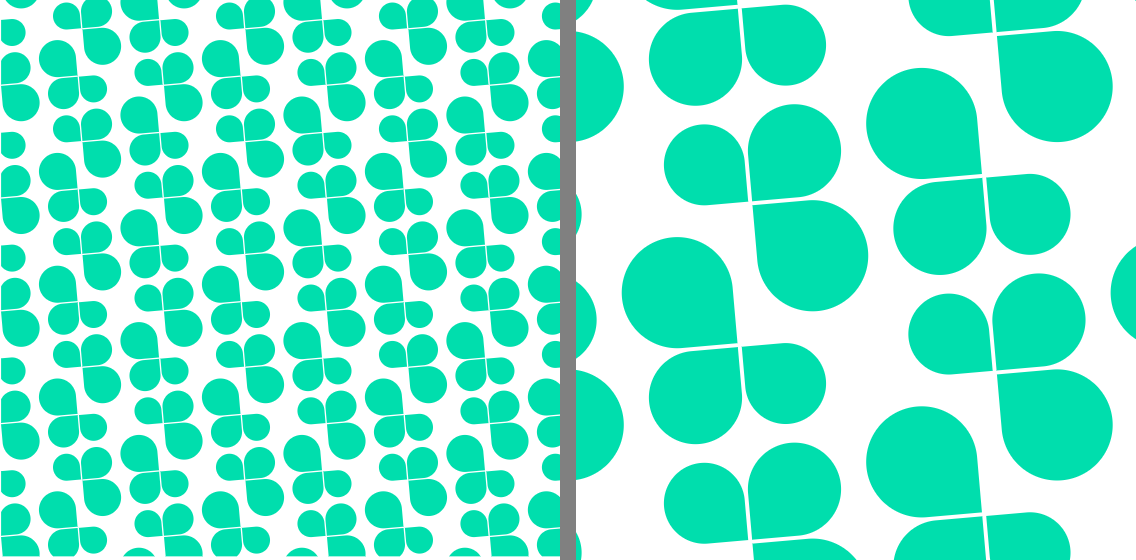
Left, the full canvas; right, a detail of the centre.
Write a Shadertoy shader that draws this pattern.

```glsl
// Flat green three-petal blossoms on white, each paired with its half-turned twin.
// Petals are teardrop distance functions (a circle with one square corner), and
// the pair is repeated on a centred rectangular lattice with mod.

const float UNIT = 1.0 / 768.0;                     // design grid, fraction of the canvas
const vec3 GREEN = vec3(0.0, 0.87, 0.68);
const vec3 WHITE = vec3(1.0);
const vec2 CELL = vec2(223.5, 154.7) * UNIT;        // lattice period
const vec2 ANCHOR = vec2(330.8, 354.3) * UNIT;      // hub of one upright blossom
const vec2 TWIN_ANCHOR = vec2(335.7, 419.0) * UNIT; // hub of one turned blossom
const vec2 MARGIN = vec2(1.5, 5.0) * UNIT;          // blank strip at left and bottom
const float TILT = radians(5.0);                    // counter-clockwise lean
const float HALF_GAP = 0.9 * UNIT;                  // half the slit between petals
const float BIG = 25.4 * UNIT;                      // petal radii
const float MEDIUM = 21.3 * UNIT;
const float SMALL = 18.5 * UNIT;

// Teardrop in the positive quadrant, square corner at the origin
float petal(vec2 p, float radius) {
    vec2 q = p - HALF_GAP - radius;
    float corner = max(-q.x, -q.y);
    bool inCorner = q.x < 0.0 && q.y < 0.0;
    return (inCorner ? corner : length(q)) - radius;
}

// Three petals around a hub, the upper right quadrant left empty
float blossom(vec2 p) {
    float c = cos(TILT), s = sin(TILT);
    p = vec2(c * p.x + s * p.y, c * p.y - s * p.x);
    float d = petal(p * vec2(-1.0, 1.0), BIG);
    d = min(d, petal(-p, MEDIUM));
    return min(d, petal(p * vec2(1.0, -1.0), SMALL));
}

// Offset from the nearest lattice point
vec2 repeatCell(vec2 p) {
    return mod(p + 0.5 * CELL, CELL) - 0.5 * CELL;
}

void mainImage(out vec4 fragColor, in vec2 fragCoord) {
    vec2 uv = fragCoord / iResolution.y;
    float pixel = 1.0 / iResolution.y;

    // Corner and centre points of the lattice
    float d = 1.0;
    for (int i = 0; i < 2; i++) {
        vec2 shift = 0.5 * CELL * float(i);
        d = min(d, blossom(repeatCell(uv - ANCHOR - shift)));
        d = min(d, blossom(-repeatCell(uv - TWIN_ANCHOR - shift)));
    }

    // Trim to the margins, then smooth over one pixel
    vec2 inset = MARGIN - uv;
    d = max(d, max(inset.x, inset.y));
    float ink = clamp(0.5 - d / pixel, 0.0, 1.0);
    fragColor = vec4(mix(WHITE, GREEN, ink), 1.0);
}
```
